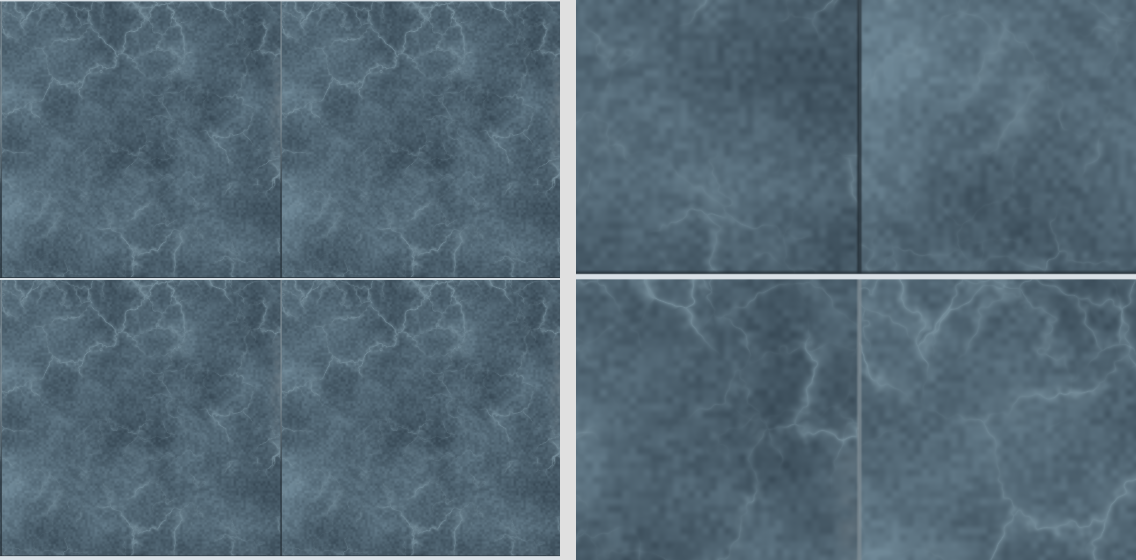
Left, the full canvas; right, a detail of the centre.
A three.js fragment shader for this texture:

```glsl
// Two by two identical slate-blue stone tiles with pale veins and thin white grout rows.
varying vec2 vUv;

const vec2 TILE_SIZE = vec2(0.5, 0.497);
const vec2 TILE_ORIGIN = vec2(0.002, 0.001);   // measured from the top left
const float ROWS = 2.0;
const float GROUT_HALF = 0.0016;
const float SEAM_HALF = 0.0010;
const float EDGE_SOFT = 0.0012;
const float SHADE_WIDTH = 0.0045;

const vec3 STONE_DARK = vec3(0.235, 0.305, 0.355);
const vec3 STONE_LIGHT = vec3(0.395, 0.488, 0.545);
const vec3 VEIN_COLOR = vec3(0.49, 0.585, 0.635);
const vec3 GROUT_COLOR = vec3(0.85, 0.88, 0.90);
const vec3 SEAM_PALE = vec3(0.50, 0.55, 0.58);
const vec3 EDGE_DARK = vec3(0.14, 0.18, 0.21);

const float MOTTLE = 1.35;
const float GRAIN = 0.42;
const float VEIN_WARP = 0.13;

float hash(vec2 p) {
  return fract(sin(dot(p, vec2(127.1, 311.7))) * 43758.5);
}

vec2 hash2(vec2 p) {
  return vec2(hash(p), hash(p + 57.3));
}

float noise(vec2 p) {
  vec2 i = floor(p);
  vec2 f = fract(p);
  f = f * f * (3.0 - 2.0 * f);
  return mix(mix(hash(i), hash(i + vec2(1.0, 0.0)), f.x),
             mix(hash(i + vec2(0.0, 1.0)), hash(i + 1.0), f.x), f.y);
}

// Layered noise, normalised to 0..1
float fbm(vec2 p) {
  float sum = 0.0, weight = 0.5, total = 0.0;
  for (int i = 0; i < 5; i++) {
    sum += weight * noise(p);
    total += weight;
    weight *= 0.62;
    p = mat2(1.6, 1.2, -1.2, 1.6) * p + 7.3;
  }
  return sum / total;
}

// Gap between the two nearest cell points: zero on cell borders
float cellBorder(vec2 p) {
  vec2 cell = floor(p);
  float nearest = 8.0, second = 8.0;
  for (int y = -1; y <= 1; y++) {
    for (int x = -1; x <= 1; x++) {
      vec2 id = cell + vec2(float(x), float(y));
      float d = length(id + hash2(id) - p);
      second = min(second, max(nearest, d));
      nearest = min(nearest, d);
    }
  }
  return second - nearest;
}

// Broken, crinkled vein network
float veins(vec2 p, float scale, float width) {
  vec2 warp = vec2(fbm(p * 8.0 + 3.1), fbm(p * 8.0 + 41.7)) - 0.5;
  float border = cellBorder((p + VEIN_WARP * warp) * scale);
  float presence = smoothstep(0.42, 0.72, fbm(p * 5.0 + scale));
  return exp(-border / width) * presence;
}

float glow(vec2 p, vec2 center, float radius) {
  vec2 d = (p - center) / radius;
  return exp(-dot(d, d));
}

vec3 stone(vec2 p) {
  float tone = 0.43 + MOTTLE * (fbm(p * 5.5 + 11.0) - 0.5);
  tone += GRAIN * (noise(p * 115.0) - 0.5);

  // Uneven light: pale left side, darker right side and bottom edge
  tone += 0.30 * (0.45 - p.x);
  tone += 0.24 * glow(p, vec2(0.06, 0.76), 0.20);
  tone += 0.14 * glow(p, vec2(0.20, 0.38), 0.20);
  tone -= 0.18 * smoothstep(0.88, 1.0, p.y);
  tone -= 0.10 * smoothstep(0.12, 0.0, p.y);
  vec3 color = mix(STONE_DARK, STONE_LIGHT, clamp(tone, -0.12, 1.2));

  float vein = 0.75 * veins(p, 6.0, 0.075) + 0.5 * veins(p + 5.0, 12.0, 0.11);
  color = mix(color, VEIN_COLOR, min(vein, 0.8));

  // Scuffed right rim
  float rim = smoothstep(0.94, 1.0, p.x) * glow(p, vec2(1.0, 0.38), 0.17);
  return mix(color, SEAM_PALE, 0.65 * rim * noise(p * 60.0));
}

void main() {
  vec2 grid = (vec2(vUv.x, 1.0 - vUv.y) - TILE_ORIGIN) / TILE_SIZE;
  vec2 p = fract(grid);                          // in the tile, y runs downward
  vec2 edge = min(p, 1.0 - p) * TILE_SIZE;
  vec3 color = stone(p);

  // Shadow along the lower tile edge
  float below = (1.0 - p.y) * TILE_SIZE.y;
  color = mix(color, EDGE_DARK, 0.85 * (1.0 - smoothstep(GROUT_HALF, SHADE_WIDTH, below)));

  // Vertical seam fades from pale at the top to dark at the bottom
  float seam = 1.0 - smoothstep(SEAM_HALF - 0.5 * EDGE_SOFT, SEAM_HALF + EDGE_SOFT, edge.x);
  vec3 seamColor = mix(SEAM_PALE, EDGE_DARK, smoothstep(0.40, 0.75, p.y));
  color = mix(color, seamColor, 0.75 * seam);

  // Grout rows, with solid grout under the last row
  float grout = 1.0 - smoothstep(GROUT_HALF - 0.5 * EDGE_SOFT, GROUT_HALF + 0.5 * EDGE_SOFT, edge.y);
  grout = max(grout, step(ROWS, grid.y));
  color = mix(color, GROUT_COLOR, grout);

  gl_FragColor = vec4(color, 1.0);
}
```
